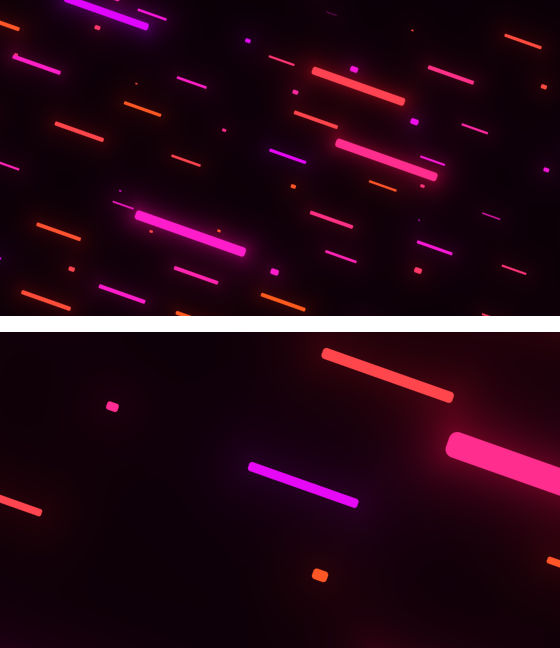
Top: the whole. Bottom: its middle third, enlarged.
This background is drawn by a Shadertoy shader. Its source:

```glsl
// Slanted neon bars and small dots, softly glowing over a near-black plum backdrop.
#define SLANT -0.34          // direction of all streaks, radians
#define BIG_BARS 4
#define THIN_BARS 32
#define DOTS 26
#define BAR_RATIO 12.2       // half length over half thickness
#define DOT_RATIO 1.4
#define GLOW_GAIN 22.0       // glow strength per unit of thickness
#define GLOW_RADIUS 0.034
#define BACKDROP vec3(0.043, 0.0, 0.026)

vec3 hash31(float n) {
    vec3 p = fract(vec3(n) * vec3(0.1031, 0.1030, 0.0973) + 0.37);
    p += dot(p, p.yzx + 33.33);
    return fract((p.xxy + p.yzz) * p.zyx);
}

// Violet -> magenta -> coral -> orange
vec3 neon(float t) {
    vec3 c = mix(vec3(0.88, 0.02, 1.0), vec3(1.0, 0.12, 0.78), clamp(t * 3.0, 0.0, 1.0));
    c = mix(c, vec3(1.0, 0.22, 0.42), clamp(t * 3.0 - 1.0, 0.0, 1.0));
    return mix(c, vec3(1.0, 0.36, 0.10), clamp(t * 3.0 - 2.0, 0.0, 1.0));
}

float roundedBox(vec2 p, vec2 halfSize, float radius) {
    vec2 q = abs(p) - halfSize + radius;
    return length(max(q, 0.0)) + min(max(q.x, q.y), 0.0) - radius;
}

// Evenly spread, slightly jittered position in canvas units (height = 1)
vec2 scatter(float n, float aspect) {
    vec2 spread = fract(0.5 + n * vec2(0.7549, 0.5698));
    spread += (hash31(n + 71.0).xy - 0.5) * 0.08;
    return mix(vec2(-0.03), vec2(1.03), spread) * vec2(aspect, 1.0);
}

// Adds one streak: its halo to light, its body over paint (rgb, coverage)
void addStreak(vec2 p, vec2 halfSize, vec3 color, float glow, float opacity,
               inout vec3 light, inout vec4 paint) {
    float c = cos(SLANT), s = sin(SLANT);
    p = vec2(c * p.x + s * p.y, c * p.y - s * p.x);
    float d = roundedBox(p, halfSize, halfSize.y * 0.65);
    light += color * color * glow * exp(-max(d, 0.0) / GLOW_RADIUS);
    float pixel = 1.2 / iResolution.y;
    float cover = clamp(0.5 - d / pixel, 0.0, 1.0) * opacity;
    paint = mix(paint, vec4(color, 1.0), cover);
}

void mainImage(out vec4 fragColor, in vec2 fragCoord) {
    vec2 uv = fragCoord / iResolution.y;
    float aspect = iResolution.x / iResolution.y;
    vec3 light = BACKDROP;
    vec4 paint = vec4(0.0);

    // Small bars, then dots
    for (int i = 0; i < THIN_BARS + DOTS; i++) {
        float n = float(i);
        vec3 h = hash31(n + 5.0);
        bool isDot = i >= THIN_BARS;
        float thick = isDot ? mix(0.002, 0.0105, h.x) : mix(0.0012, 0.0068, sqrt(h.x));
        float ratio = isDot ? DOT_RATIO : BAR_RATIO;
        float glow = thick * GLOW_GAIN * (isDot ? 0.6 : 1.0);
        float opacity = smoothstep(0.0, 0.0035, thick);
        addStreak(uv - scatter(n, aspect), vec2(ratio, 1.0) * thick,
                  neon(h.y), glow, opacity, light, paint);
    }

    // Large bars along an arc, growing as they descend
    for (int i = 0; i < BIG_BARS; i++) {
        float n = float(i);
        vec2 center = vec2((0.19 + 0.65 * n - 0.2 * n * n) * aspect, 0.96 - 0.233 * n);
        float thick = 0.0115 + 0.0012 * n;
        addStreak(uv - center, vec2(BAR_RATIO, 1.0) * thick,
                  neon(fract(1.0 - 0.23 * n)), thick * GLOW_GAIN, 1.0, light, paint);
    }

    // Premultiplied body over the glow
    fragColor = vec4(paint.rgb + light * (1.0 - paint.a), 1.0);
}
```
